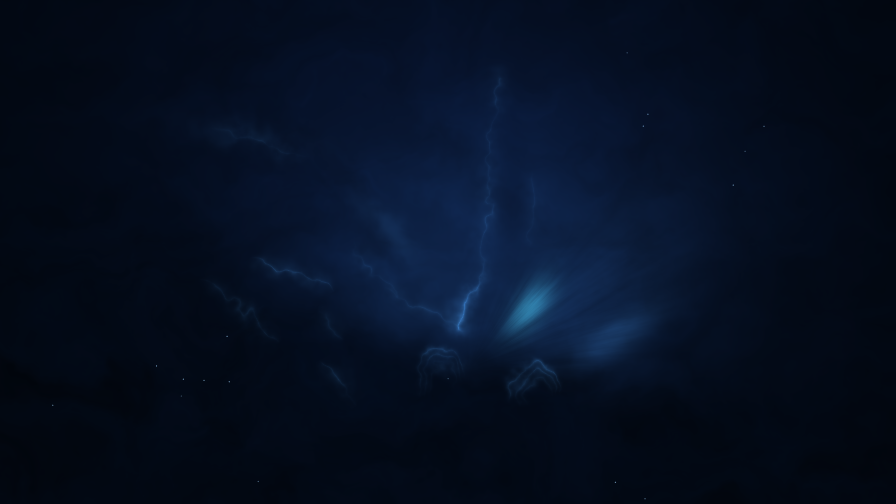
This background is drawn by a Shadertoy shader. Its source:

```glsl
// A dark blue nebula: soft gaussian glows over a shaded cloud floor,
// with noise-bent filaments, two small arches and sparse hashed stars.
// Lengths are in canvas heights; the origin is at the lower left.

const vec3 ABYSS = vec3(0.009, 0.037, 0.085);
const vec3 NAVY  = vec3(0.016, 0.036, 0.09);
const vec3 HAZE  = vec3(0.032, 0.068, 0.115);
const vec3 AZURE = vec3(0.12, 0.25, 0.36);
const vec3 TEAL  = vec3(0.10, 0.28, 0.30);
const vec3 STAR  = vec3(0.45, 0.58, 0.66);
const vec2 RAY_FOCUS = vec2(0.93, 0.27);
const float BEND = 0.032;
const float FINE_BEND = 0.014;
const float TEXTURE = 0.75;
const float STAR_GRID = 34.0;
const float STAR_RADIUS = 0.0024;

// Main filament, from top to base
const vec2 FILAMENT[8] = vec2[8](
    vec2(0.99, 0.845), vec2(0.978, 0.775), vec2(0.961, 0.715), vec2(0.972, 0.59),
    vec2(0.957, 0.505), vec2(0.945, 0.44), vec2(0.917, 0.40), vec2(0.908, 0.35));

// Cloud rims: start and end of each
const vec4 RIMS[9] = vec4[9](
    vec4(0.50, 0.495, 0.67, 0.425), vec4(0.69, 0.52, 0.79, 0.40),
    vec4(0.75, 0.425, 0.92, 0.35), vec4(0.39, 0.445, 0.51, 0.37),
    vec4(0.48, 0.39, 0.56, 0.315), vec4(0.63, 0.295, 0.715, 0.20),
    vec4(0.635, 0.39, 0.675, 0.325), vec4(1.067, 0.67, 1.05, 0.515),
    vec4(0.42, 0.745, 0.63, 0.69));
const float RIM_POWER[9] = float[9](0.75, 0.3, 0.4, 0.35, 0.6, 0.5, 0.3, 0.25, 0.3);

float hash(vec2 p) {
    vec3 q = fract(p.xyx * 0.1031);
    q += dot(q, q.yzx + 33.33);
    return fract((q.x + q.y) * q.z);
}

float noise(vec2 p) {
    vec2 i = floor(p), f = fract(p);
    f = f * f * (3.0 - 2.0 * f);
    return mix(mix(hash(i), hash(i + vec2(1, 0)), f.x),
               mix(hash(i + vec2(0, 1)), hash(i + vec2(1, 1)), f.x), f.y);
}

float fbm(vec2 p) {
    float sum = 0.0;
    for (float amp = 0.5; amp > 0.03; amp *= 0.5) {
        sum += amp * noise(p);
        p = mat2(1.6, 1.2, -1.2, 1.6) * p + 7.3;
    }
    return sum;
}

// Elliptical gaussian, turned by an angle
float glow(vec2 p, vec2 centre, vec2 size, float angle) {
    float c = cos(angle), s = sin(angle);
    vec2 q = mat2(c, -s, s, c) * (p - centre) / size;
    return exp(-dot(q, q));
}

// x: distance to the segment, y: position along it
vec2 segment(vec2 p, vec2 a, vec2 b) {
    vec2 ab = b - a;
    float h = clamp(dot(p - a, ab) / dot(ab, ab), 0.0, 1.0);
    return vec2(length(p - a - ab * h), h);
}

// Thin bright core inside a soft halo
float rimLight(float d) { return 0.6 * exp(-d / 0.003) + 0.28 * exp(-d * d / 0.0004); }

float arch(vec2 p, vec2 centre) {
    vec2 q = (p - centre) * vec2(1.0, 0.85);
    float light = 0.0;
    for (float k = 0.0; k < 3.0; k++)
        light += exp(-abs(length(q) - 0.052 + 0.011 * k) / 0.004) * (0.6 - 0.15 * k);
    return light * smoothstep(-0.015, 0.045, q.y - 0.25 * q.x);
}

float stars(vec2 p) {
    vec2 cell = floor(p * STAR_GRID);
    float chance = 0.004 + 0.25 * glow(p, vec2(0.39, 0.27), vec2(0.07, 0.06), 0.0)
                 + 0.015 * glow(p, vec2(1.3, 0.55), vec2(0.2, 0.16), 0.0);
    vec2 spot = 0.2 + 0.6 * vec2(hash(cell + 17.0), hash(cell + 53.0));
    float lit = step(hash(cell + 5.0), chance) * (0.3 + 0.7 * hash(cell + 91.0));
    return lit * smoothstep(STAR_RADIUS, 0.0, length(p - (cell + spot) / STAR_GRID));
}

void mainImage(out vec4 fragColor, in vec2 fragCoord) {
    vec2 p = (fragCoord - 0.5 * iResolution.xy) / iResolution.y + vec2(0.889, 0.5);
    float cloud = fbm(p * 5.0);
    float grain = 0.3 + 0.8 * smoothstep(0.25, 0.7, fbm(p * 23.0 + 4.0));
    vec2 bent = p + BEND * (vec2(fbm(p * 17.0), fbm(p * 17.0 + 31.0)) - 0.48);
    bent += FINE_BEND * (vec2(noise(p * 60.0), noise(p * 60.0 + 9.0)) - 0.5);
    // Cloud floor falling towards the centre
    float floorY = 0.33 + 0.4 * max(0.9 - p.x, 0.0) - 0.04 * smoothstep(0.9, 1.15, p.x);
    float open = smoothstep(-0.1, 0.05, p.y - floorY + 0.2 * (cloud - 0.48));
    // Broad light, with a dim lane beside the filament
    float lane = 1.0 - 0.3 * glow(p, vec2(1.02, 0.62), vec2(0.028, 0.17), 0.0);
    vec3 col = ABYSS * (0.6 + 0.45 * glow(p, vec2(0.89, 0.5), vec2(0.85, 0.75), 0.0));
    col += NAVY * glow(p, vec2(0.9, 0.68), vec2(0.62, 0.48), 0.0) * mix(0.4, 1.0, open);
    col += HAZE * glow(p, vec2(0.98, 0.47), vec2(0.36, 0.27), 0.0) * open * lane * (0.5 + cloud);
    // Swirled cloud texture, stronger in the lower clouds
    float swirl = fbm(p * vec2(9.0, 13.0) + 3.5 * vec2(cloud, fbm(p * 7.0 + 2.0)));
    col *= 1.0 + TEXTURE * mix(1.0, 0.55, open) * (swirl - 0.48);
    // Rays and bright cores on the right
    vec2 ray = p - RAY_FOCUS;
    float streak = 0.3 + 1.4 * fbm(vec2(atan(ray.y, ray.x) * 15.0, length(ray) * 7.0));
    col += HAZE * 0.7 * streak * glow(p, vec2(1.17, 0.4), vec2(0.2, 0.11), 0.65) * open;
    col += TEAL * streak * glow(p, vec2(1.052, 0.392), vec2(0.06, 0.03), 0.9);
    col += AZURE * 0.3 * streak * glow(p, vec2(1.225, 0.335), vec2(0.09, 0.032), 0.55);
    col += AZURE * 0.22 * glow(bent, vec2(0.77, 0.545), vec2(0.08, 0.022), -0.85);
    col += AZURE * 0.12 * grain * glow(bent, vec2(0.5, 0.725), vec2(0.14, 0.028), -0.15);
    // Filament, brighter near its base; then tapered rims and arches
    float d = 1.0;
    for (int i = 0; i < 7; i++) d = min(d, segment(bent, FILAMENT[i], FILAMENT[i + 1]).x);
    float light = rimLight(d) * mix(0.4, 1.25, smoothstep(0.56, 0.41, p.y));
    for (int i = 0; i < 9; i++) {
        vec2 s = segment(bent, RIMS[i].xy, RIMS[i].zw);
        light += RIM_POWER[i] * rimLight(s.x) * 4.0 * s.y * (1.0 - s.y);
    }
    light += arch(bent, vec2(0.88, 0.24)) + arch(bent, vec2(1.065, 0.215));
    fragColor = vec4(col + AZURE * light * grain + STAR * stars(p), 1.0);
}
```
